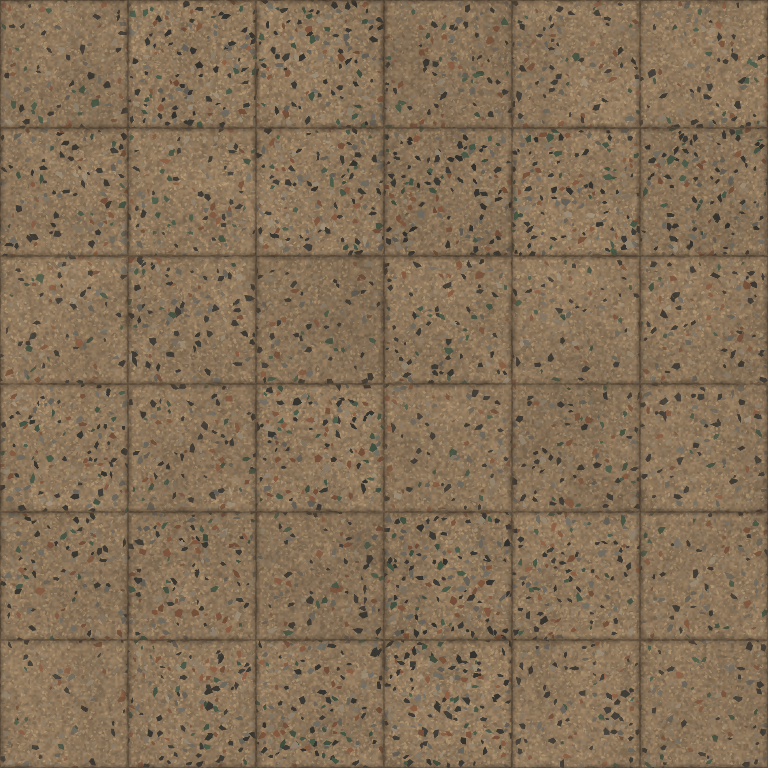
Reproduce this texture procedurally as a three.js fragment shader.

```glsl
// Six by six exposed-aggregate paving slabs with angular stone chips and worn, dirty joints.
varying vec2 vUv;

const float TILES = 6.0;
const float EDGE_SOFTNESS = 0.0007;
const vec3 MORTAR = vec3(0.545, 0.455, 0.350);
const vec3 PALE_SAND = vec3(0.690, 0.585, 0.440);
const vec3 BROWN_GRIT = vec3(0.430, 0.360, 0.285);
const vec3 CHARCOAL = vec3(0.190, 0.190, 0.180);
const vec3 SLATE = vec3(0.400, 0.390, 0.360);
const vec3 GREEN_STONE = vec3(0.240, 0.320, 0.255);
const vec3 RUST_STONE = vec3(0.480, 0.315, 0.225);
const vec3 WARM_GREY = vec3(0.550, 0.500, 0.425);
const vec3 JOINT_DIRT = vec3(0.315, 0.260, 0.200);

float hash(vec2 p) {
  vec3 q = fract(vec3(p.xyx) * 0.1031);
  q += dot(q, q.yzx + 33.33);
  return fract((q.x + q.y) * q.z);
}

vec2 hash2(vec2 p) {
  return vec2(hash(p + 17.3), hash(p + 71.9));
}

float noise(vec2 p) {
  vec2 i = floor(p);
  vec2 f = fract(p);
  f = f * f * (3.0 - 2.0 * f);
  float low = mix(hash(i), hash(i + vec2(1.0, 0.0)), f.x);
  float high = mix(hash(i + vec2(0.0, 1.0)), hash(i + 1.0), f.x);
  return mix(low, high, f.y);
}

// Signed distance bound of an irregular five-sided stone.
float stoneDistance(vec2 p, float radius, vec2 seed) {
  float d = -1.0;
  for (int k = 0; k < 5; k++) {
    vec2 r = hash2(seed + float(k) * 5.7);
    float angle = (float(k) + 0.7 * (r.x - 0.5)) * 1.25664;
    d = max(d, dot(p, vec2(cos(angle), sin(angle))) - radius * (0.7 + 0.5 * r.y));
  }
  return d;
}

// Scattered stones: x is coverage, y is a random value for the stone on top.
vec2 scatter(vec2 uv, float scale, vec2 offset, float density, float size) {
  vec2 p = uv * scale + offset;
  vec2 home = floor(p);
  float softness = EDGE_SOFTNESS * scale;
  vec2 result = vec2(0.0);
  for (int j = -1; j <= 1; j++) {
    for (int i = -1; i <= 1; i++) {
      vec2 cell = home + vec2(float(i), float(j));
      if (hash(cell + 3.1) > density) continue;
      vec2 shape = hash2(cell + 41.7);
      vec2 q = p - cell - 0.1 - 0.8 * hash2(cell);
      float c = cos(shape.x * 6.28318);
      float s = sin(shape.x * 6.28318);
      q = mat2(c, -s, s, c) * q * vec2(0.9, 1.0 + 0.8 * shape.y);
      float radius = size * (0.5 + 0.65 * hash(cell + 9.4));
      float d = stoneDistance(q, radius, cell);
      float cover = 1.0 - smoothstep(-softness, softness, d);
      if (cover > result.x) result = vec2(cover, hash(cell + 63.2));
    }
  }
  return result;
}

vec3 stoneColour(float pick) {
  vec3 colour = mix(CHARCOAL, SLATE, step(0.36, pick));
  colour = mix(colour, GREEN_STONE, step(0.56, pick));
  colour = mix(colour, RUST_STONE, step(0.68, pick));
  colour = mix(colour, WARM_GREY, step(0.84, pick));
  return colour * (0.88 + 0.24 * fract(pick * 37.0));
}

// Joint darkness: a ragged core with a softer dirty fringe.
float jointMask(vec2 uv) {
  vec2 wobble = vec2(noise(uv * 150.0), noise(uv * 150.0 + 57.0)) - 0.5;
  vec2 f = fract(uv * TILES);
  vec2 gap = min(f, 1.0 - f) / TILES + wobble * 0.0018;
  float d = min(gap.x, gap.y);
  float wear = noise(uv * 38.0 + 11.0);
  float core = 1.0 - smoothstep(0.0007, 0.0027, d);
  float fringe = 1.0 - smoothstep(0.001, 0.0075, d);
  return max(core * (0.6 + 0.35 * wear), fringe * (0.2 + 0.35 * wear));
}

void main() {
  vec2 tile = floor(vUv * TILES);
  vec2 offset = tile * 23.0 + 50.0;
  float richness = hash(tile + 8.6);

  // Sandy mortar with fine grain.
  float grain = noise(vUv * 330.0 + offset) + 0.6 * noise(vUv * 170.0 + offset) - 0.8;
  vec3 colour = MORTAR * (1.0 + 0.20 * grain);

  // Fine pale and brown grit beneath the larger stones.
  vec2 brown = scatter(vUv, 165.0, offset + 90.0, 0.48, 0.42);
  colour = mix(colour, mix(BROWN_GRIT, WARM_GREY, brown.y), brown.x * 0.68);
  vec2 pale = scatter(vUv, 205.0, offset, 0.36 + 0.16 * richness, 0.38);
  colour = mix(colour, PALE_SAND, pale.x * (0.3 + 0.5 * pale.y));

  // Coloured aggregate, denser on some slabs than on others.
  vec2 stone = scatter(vUv, 98.0, offset + 31.0, 0.27 + 0.27 * richness, 0.40);
  colour = mix(colour, stoneColour(stone.y), stone.x * (0.78 + 0.16 * richness));

  // Slab tint, broad weathering and joints.
  colour *= 0.96 + 0.07 * hash(tile + 29.0);
  colour *= 0.95 + 0.10 * noise(vUv * 17.0 + 4.0);
  colour = mix(colour, JOINT_DIRT * (1.0 + 0.25 * grain), jointMask(vUv));
  gl_FragColor = vec4(colour, 1.0);
}
```
